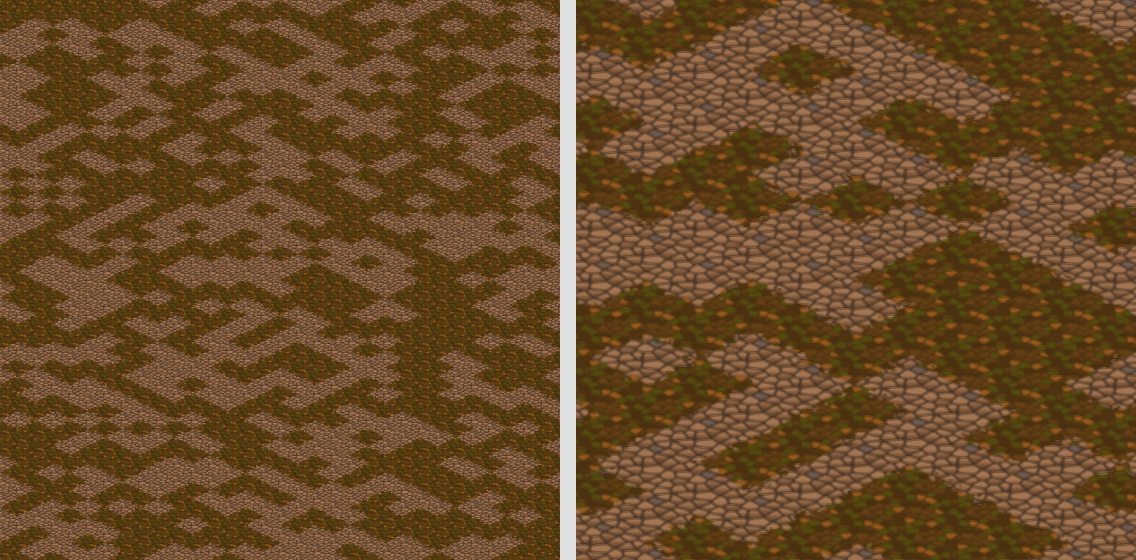
Left, the full canvas; right, a detail of the centre.
Reproduce this pattern procedurally as a three.js fragment shader.

```glsl
varying vec2 vUv;

const vec2 TILES = vec2(16.0, 32.0);     // diamonds across and down
const float STONE_SHARE = 0.44;          // chance that a tile is stone
const float PEBBLES = 5.0;               // pebbles along a tile side
const float CLODS = 7.0;                 // soil clods along a tile side
const float SCATTER = 0.8;               // irregularity of grain centres
const float FRAY_SCALE = 11.0;           // notches along a tile side
const float FRAY_DEPTH = 0.26;           // depth of the ragged border
const float SOFTNESS = 0.0005;           // smoothing radius on the canvas

const vec3 STONE_LIGHT = vec3(0.64, 0.46, 0.32);
const vec3 STONE_MID = vec3(0.47, 0.32, 0.21);
const vec3 STONE_GREY = vec3(0.42, 0.36, 0.33);
const vec3 STONE_GAP = vec3(0.28, 0.20, 0.14);
const vec3 SOIL_MID = vec3(0.40, 0.25, 0.08);
const vec3 SOIL_DARK = vec3(0.29, 0.19, 0.06);
const vec3 SOIL_GREEN = vec3(0.33, 0.29, 0.06);
const vec3 SOIL_ORANGE = vec3(0.58, 0.34, 0.11);

vec3 hash3(vec2 p) {
  vec3 q = fract(p.xyx * vec3(0.1031, 0.1030, 0.0973));
  q += dot(q, q.yxz + 33.33);
  return fract((q.xxy + q.yzz) * q.zyx);
}

vec2 smoothNoise(vec2 p) {
  vec2 i = floor(p);
  vec2 f = smoothstep(0.0, 1.0, p - i);
  vec2 low = mix(hash3(i).xy, hash3(i + vec2(1.0, 0.0)).xy, f.x);
  vec2 high = mix(hash3(i + vec2(0.0, 1.0)).xy, hash3(i + 1.0).xy, f.x);
  return mix(low, high, f.y);
}

// Cellular grains repeating on every tile: x = gap distance, y = height, z = id
vec3 grains(vec2 iso, float count, float seed) {
  vec2 p = iso * count;
  vec2 base = floor(p);
  float nearest = 9.0;
  float second = 9.0;
  float lift = 0.0;
  float id = 0.0;
  for (int j = -1; j <= 1; j++) {
    for (int i = -1; i <= 1; i++) {
      vec2 cell = base + vec2(float(i), float(j));
      vec3 h = hash3(mod(cell, count) + seed);
      vec2 d = p - cell - 0.5 - SCATTER * (h.xy - 0.5);
      float r = length(d);
      if (r < nearest) {
        second = nearest;
        nearest = r;
        lift = 0.5 * (d.x - d.y);
        id = h.z;
      } else {
        second = min(second, r);
      }
    }
  }
  return vec3(second - nearest, lift, id);
}

vec3 stoneColor(vec2 iso) {
  vec3 g = grains(iso, PEBBLES, 17.0);
  float light = smoothstep(-0.3, 0.2, g.y + 0.4 * (g.z - 0.5));
  vec3 top = mix(STONE_MID, STONE_LIGHT, light);
  top = mix(top, STONE_GREY, 0.8 * step(g.z, 0.12));
  return mix(STONE_GAP, top, smoothstep(0.02, 0.3, g.x));
}

vec3 soilColor(vec2 iso) {
  vec3 g = grains(iso, CLODS, 53.0);
  vec3 clod = mix(SOIL_DARK, SOIL_MID, smoothstep(0.15, 0.6, g.z + 0.5 * g.y));
  clod = mix(clod, SOIL_GREEN, step(0.68, g.z));
  clod = mix(clod, SOIL_ORANGE, step(0.86, g.z));
  return mix(SOIL_DARK, clod, smoothstep(0.0, 0.25, g.x));
}

vec3 ground(vec2 uv) {
  // Diamond axes turn each tile into a unit square
  vec2 p = uv * TILES;
  vec2 iso = vec2(p.x + p.y, p.x - p.y);

  // Ragged borders between randomly chosen tiles
  vec2 fray = FRAY_DEPTH * (smoothNoise(iso * FRAY_SCALE) - 0.5);
  vec2 tile = floor(iso + fray);
  bool isStone = hash3(tile + 91.0).x < STONE_SHARE;
  return isStone ? stoneColor(iso) : soilColor(iso);
}

void main() {
  // Average four nearby points to smooth the edges
  vec3 color = vec3(0.0);
  for (int j = 0; j < 2; j++) {
    for (int i = 0; i < 2; i++) {
      vec2 offset = 2.0 * vec2(float(i), float(j)) - 1.0;
      color += 0.25 * ground(vUv + SOFTNESS * offset);
    }
  }
  gl_FragColor = vec4(color, 1.0);
}
```
